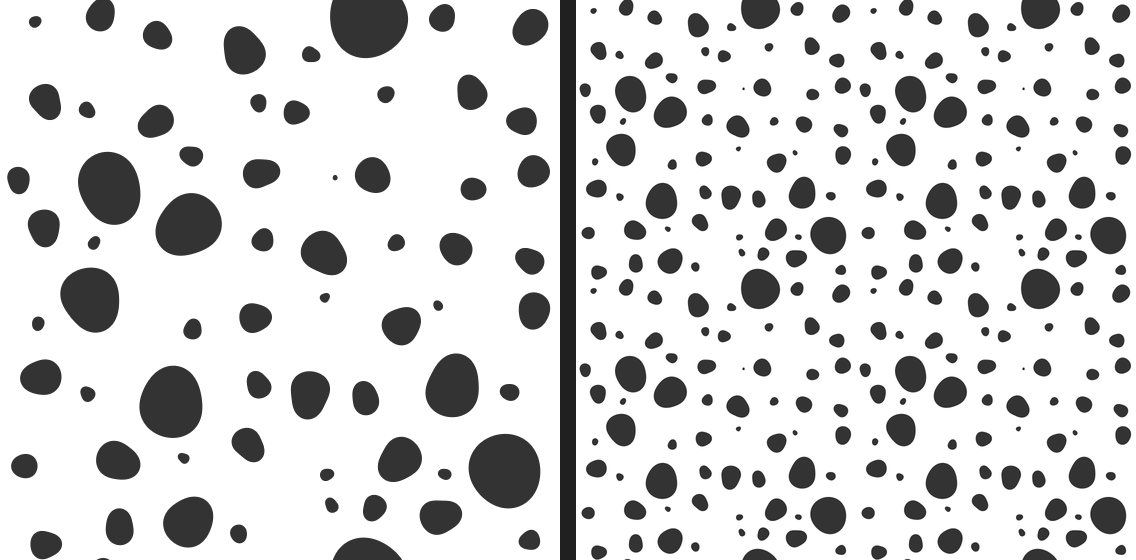
Left, the tile; right, the same tile 2 across and 2 down.
Reproduce this pattern procedurally as a WebGL 1 fragment shader.

```glsl
precision highp float;
// Seamless pattern of scattered dark rounded pebble spots on white.

#define CELLS 8.0            // cells per tile side, even so the checkerboard wraps
#define JITTER 0.29          // how far a spot strays from its cell centre
#define GAP 0.25             // least space between neighbouring spots, in cells
#define LARGE vec2(0.22, 0.68)   // radius range of large spots, in cells
#define SMALL vec2(0.08, 0.23)   // radius range of small spots, in cells
#define STRETCH vec2(0.03, 0.14) // range of oval deformation
#define POINTED vec2(0.02, 0.06) // range of egg-like deformation
#define PAPER vec3(1.0)
#define INK vec3(0.2)

uniform vec2 u_resolution;

float hash(vec2 cell, float salt) {
    vec2 id = mod(cell, CELLS);
    return fract(sin(dot(id, vec2(127.1, 311.7)) + salt * 74.7) * 43758.5453);
}

vec2 spotCentre(vec2 cell) {
    vec2 offset = vec2(hash(cell, 1.0), hash(cell, 2.0)) * 2.0 - 1.0;
    return cell + 0.5 + JITTER * offset;
}

// Large and small spots alternate; a lattice term spreads the sizes evenly.
float wantedRadius(vec2 cell) {
    vec2 id = mod(cell, CELLS);
    float rank = fract(dot(id, vec2(0.75, 0.57)) + 0.4 * hash(cell, 3.0));
    bool isLarge = mod(id.x + id.y, 2.0) < 0.5;
    return isLarge ? mix(LARGE.x, LARGE.y, rank * rank)
                   : mix(SMALL.x, SMALL.y, rank);
}

// Shrinks a spot until it shares the room fairly with its neighbours.
float fittedRadius(vec2 cell, vec2 centre) {
    float wanted = wantedRadius(cell);
    float radius = wanted;
    for (int j = -1; j <= 1; j++) {
        for (int i = -1; i <= 1; i++) {
            if (i == 0 && j == 0) continue;
            vec2 other = cell + vec2(float(i), float(j));
            float room = distance(centre, spotCentre(other)) - GAP;
            float share = wanted / (wanted + wantedRadius(other));
            radius = min(radius, room * share);
        }
    }
    return radius;
}

// Approximate signed distance to the smooth, slightly pointed spot of a cell.
float spotDistance(vec2 p, vec2 cell) {
    vec2 centre = spotCentre(cell);
    float radius = fittedRadius(cell, centre);
    vec2 q = p - centre;
    float angle = atan(q.y, q.x) - 6.2832 * hash(cell, 4.0);
    float skew = 0.8 * (hash(cell, 5.0) - 0.5);
    float wobble = mix(1.1, 0.6, smoothstep(0.2, LARGE.y, radius));
    float oval = mix(STRETCH.x, STRETCH.y, hash(cell, 6.0)) * cos(2.0 * angle);
    float egg = mix(POINTED.x, POINTED.y, hash(cell, 7.0)) * cos(3.0 * angle + skew);
    return length(q) - radius * (1.0 + wobble * (oval + egg));
}

void main() {
    vec2 p = gl_FragCoord.xy / u_resolution * CELLS;
    float pixel = CELLS / min(u_resolution.x, u_resolution.y);

    // Nearest spot among the surrounding cells
    float d = 1.0;
    for (int j = -1; j <= 1; j++) {
        for (int i = -1; i <= 1; i++) {
            d = min(d, spotDistance(p, floor(p) + vec2(float(i), float(j))));
        }
    }

    float coverage = clamp(0.5 - d / pixel, 0.0, 1.0);
    gl_FragColor = vec4(mix(PAPER, INK, coverage), 1.0);
}
```
